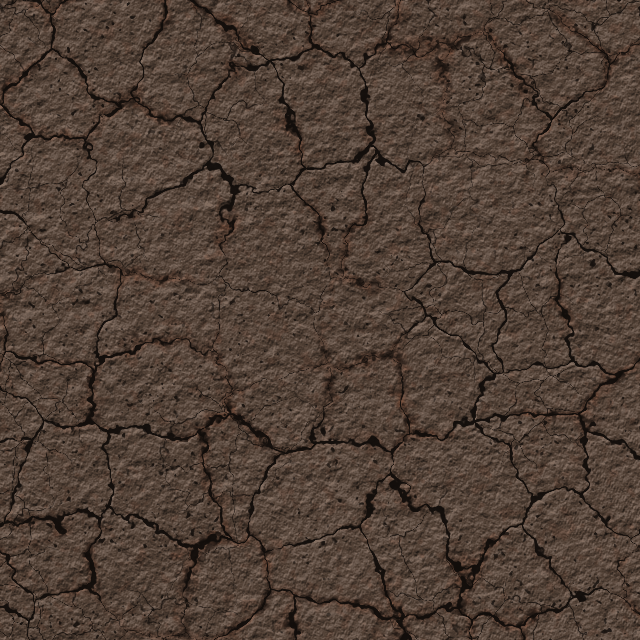
Give the GLSL for this texture, as a three.js fragment shader.

```glsl
varying vec2 vUv;

const vec3 SOIL = vec3(0.338, 0.268, 0.221);
const vec3 DUST = vec3(0.342, 0.287, 0.252);   // greyer, on lit faces
const vec3 RUST = vec3(0.315, 0.215, 0.165);
const vec3 CREVICE = vec3(0.065, 0.048, 0.038);

const float PLATE_SCALE = 7.2;      // large plates across the canvas
const float SHARD_SCALE = 13.0;     // smaller plates between hairline cracks
const float CRACK_MIN = 0.0004;     // half widths of the main cracks
const float CRACK_MAX = 0.0024;
const float HAIRLINE = 0.0007;
const float SOFTNESS = 0.0010;
const float LIP_WIDTH = 0.008;      // slope of the plate beside a crack
const float LIP_DEPTH = 0.15;
const float RUBBLE_REACH = 0.016;
const float GRAIN_SCALE = 52.0;
const float LEDGE_HEIGHT = 0.05;
const float RELIEF = 2.7;
const float TONE_VARIATION = 0.14;
const vec2 LIGHT_STEP = vec2(-0.0009, 0.0022);
const mat2 TURN = mat2(0.8, 0.6, -0.6, 0.8);

float hash(vec2 p) {
  return fract(sin(dot(p, vec2(127.1, 311.7))) * 43758.5453);
}

vec2 hash2(vec2 p) {
  return vec2(hash(p), hash(p + vec2(37.3, 71.9)));
}

float noise(vec2 p) {
  vec2 cell = floor(p);
  vec2 f = fract(p);
  f = f * f * (3.0 - 2.0 * f);
  float low = mix(hash(cell), hash(cell + vec2(1.0, 0.0)), f.x);
  float high = mix(hash(cell + vec2(0.0, 1.0)), hash(cell + 1.0), f.x);
  return mix(low, high, f.y);
}

vec2 noise2(vec2 p) {
  return vec2(noise(p), noise(p + vec2(19.7, 53.1))) - 0.5;
}

// Two turned layers, which hide the square lattice
float blotches(vec2 p) {
  return 0.5 * (noise(p) + noise(TURN * p * 1.37 + 7.9));
}

float fbm(vec2 p) {
  float sum = 0.0;
  float amplitude = 0.5;
  for (int i = 0; i < 4; i++) {
    sum += amplitude * noise(p);
    p = TURN * p * 2.03 + 11.3;
    amplitude *= 0.65;
  }
  return sum;
}

// Distance to the border between the two nearest Voronoi cells
float cellBorder(vec2 p) {
  vec2 cell = floor(p);
  vec2 nearest = vec2(8.0);
  vec2 second = vec2(8.0);
  for (int y = -1; y <= 1; y++) {
    for (int x = -1; x <= 1; x++) {
      vec2 id = cell + vec2(float(x), float(y));
      vec2 toSeed = id + 0.06 + 0.88 * hash2(id) - p;
      float d = dot(toSeed, toSeed);
      if (d < dot(nearest, nearest)) {
        second = nearest;
        nearest = toSeed;
      } else if (d < dot(second, second)) {
        second = toSeed;
      }
    }
  }
  return dot(0.5 * (nearest + second), normalize(second - nearest));
}

// Distances to the main cracks (x) and to the hairlines (y)
vec2 crackDistances(vec2 p) {
  vec2 q = p + 0.055 * noise2(p * 9.0) + 0.024 * noise2(TURN * p * 31.0)
             + 0.011 * noise2(p * 83.0) + 0.0045 * noise2(TURN * p * 190.0);
  return vec2(cellBorder(q * PLATE_SCALE + 3.7) / PLATE_SCALE,
              cellBorder(q * SHARD_SCALE + 41.2) / SHARD_SCALE);
}

float surfaceHeight(vec2 p, vec2 cracks, float openness) {
  float lip = 1.0 - smoothstep(0.0, LIP_WIDTH, cracks.x);
  float ledge = smoothstep(0.45, 0.55, noise(TURN * p * 17.0 + 1.1 * noise2(p * 60.0)));
  return fbm(p * GRAIN_SCALE) + LEDGE_HEIGHT * ledge
       - LIP_DEPTH * lip * (0.35 + 0.65 * openness);
}

void main() {
  vec2 p = vUv;
  vec2 cracks = crackDistances(p);
  float openness = smoothstep(0.25, 0.75, noise(p * 7.0 + 5.0));

  // Grain, ledges and plate edges lit from above
  vec2 lit = p + LIGHT_STEP;
  float slope = surfaceHeight(p, cracks, openness)
              - surfaceHeight(lit, crackDistances(lit), openness);
  float tone = 0.5 * noise(p * 4.0 + 8.0) + 0.5 * blotches(p * 90.0) - 0.5;
  float light = clamp(1.0 + RELIEF * slope + TONE_VARIATION * tone, 0.4, 1.5);

  // Loose reddish crumbs along the cracks, faint specks elsewhere
  float rubble = 1.0 - smoothstep(0.002, RUBBLE_REACH, cracks.x);
  rubble *= smoothstep(0.35, 0.65, blotches(p * 9.0 + 23.0));
  float speck = smoothstep(0.6, 0.8, blotches(p * 85.0 + 3.0));
  vec3 ground = mix(SOIL, DUST, smoothstep(0.9, 1.25, light));
  vec3 color = mix(ground, RUST, clamp(0.7 * rubble + 0.4 * speck, 0.0, 1.0)) * light;

  // Pits in the plates and gaps between the crumbs
  float pits = smoothstep(0.70, 0.86, blotches(p * 150.0 + 61.0));
  pits *= 0.35 + 0.5 * smoothstep(0.4, 0.6, blotches(p * 10.0 + 31.0));
  float gaps = rubble * smoothstep(0.5, 0.72, blotches(p * 120.0 + 17.0));
  color = mix(color, CREVICE, max(pits, 0.75 * gaps));

  // Dark cracks of changing width
  float width = mix(CRACK_MIN, CRACK_MAX, openness) * (0.3 + 1.4 * noise(p * 70.0));
  float crack = 1.0 - smoothstep(width - SOFTNESS, width + SOFTNESS, cracks.x);
  float hairline = 1.0 - smoothstep(HAIRLINE - SOFTNESS, HAIRLINE + SOFTNESS, cracks.y);
  hairline *= 0.85 * smoothstep(0.35, 0.65, noise(p * 6.0 + 47.0));
  color = mix(color, CREVICE, max(0.95 * crack, hairline));

  gl_FragColor = vec4(color, 1.0);
}
```
